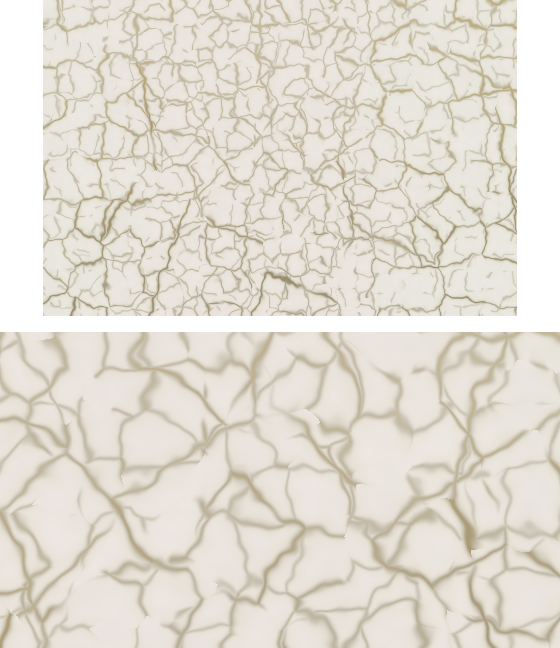
Top, the full canvas; bottom, a detail of the centre.
Reproduce this texture procedurally as a Shadertoy shader.

```glsl
// Crackled off-white paint with golden cracks, on a panel between white margins.

vec2 hash2(vec2 p) {
    return fract(sin(vec2(dot(p, vec2(127.1, 311.7)),
                          dot(p, vec2(269.5, 183.3)))) * 43758.5);
}

float gradientDot(vec2 corner, vec2 offset) {
    float angle = 6.2832 * hash2(corner).x;
    return dot(vec2(cos(angle), sin(angle)), offset);
}

float gradientNoise(vec2 p) {
    vec2 i = floor(p), f = p - i;
    vec2 u = f * f * f * (f * (f * 6.0 - 15.0) + 10.0);
    vec2 e = vec2(1.0, 0.0);
    return mix(mix(gradientDot(i, f), gradientDot(i + e.xy, f - e.xy), u.x),
               mix(gradientDot(i + e.yx, f - e.yx), gradientDot(i + 1.0, f - 1.0), u.x), u.y);
}

vec2 noisePair(vec2 p) {
    return vec2(gradientNoise(p), gradientNoise(p + 37.4));
}

// Cracks along Voronoi borders: x is the dark core, y the wide stain around it.
// "keep" is the share of borders that have opened.
vec2 cracks(vec2 p, float scale, float width, float keep) {
    vec2 q = p * scale, cell = floor(q), f = q - cell;

    // Nearest site
    vec2 home = vec2(0.0), toHome = vec2(8.0);
    for (int j = -1; j <= 1; j++)
    for (int i = -1; i <= 1; i++) {
        vec2 g = vec2(i, j);
        vec2 r = g + 0.1 + 0.8 * hash2(cell + g) - f;
        if (dot(r, r) < dot(toHome, toHome)) {
            toHome = r;
            home = g;
        }
    }

    // Borders with the neighbours, each with its own opening and width
    float breakup = 0.6 * gradientNoise(p * scale * 1.3 + scale);
    vec2 result = vec2(0.0);
    for (int j = -2; j <= 2; j++)
    for (int i = -2; i <= 2; i++) {
        if (i == 0 && j == 0) continue;
        vec2 g = home + vec2(i, j);
        vec2 r = g + 0.1 + 0.8 * hash2(cell + g) - f;
        float d = dot(0.5 * (toHome + r), normalize(r - toHome)) / scale;
        vec2 edge = hash2(2.0 * cell + home + g + scale);
        float open = smoothstep(0.92 - keep, 1.08 - keep, edge.x + breakup);
        float w = width * (0.7 + 0.6 * edge.y) * (0.5 + 0.5 * open);
        vec2 k = d / vec2(w, 2.0 * w + 0.004);
        result = max(result, open * (0.65 + 0.35 * edge.y) * exp(-k * k));
    }
    return result;
}

void mainImage(out vec4 fragColor, in vec2 fragCoord) {
    vec2 p = (fragCoord - 0.5 * iResolution.xy) / iResolution.y;

    // Ragged crack paths
    vec2 q = p + 0.020 * noisePair(p * 15.0) + 0.009 * noisePair(p * 46.0);

    // Small flakes crowd the middle, large ones the sides
    float region = abs(p.x + 0.08) + 0.2 * gradientNoise(p * 2.5);
    float middle = 1.0 - smoothstep(0.15, 0.65, region);

    vec2 major = cracks(q * vec2(1.0, 0.7) + 3.1, 4.2, 0.0044, 0.30);
    vec2 medium = cracks(q + 7.3, 9.2, mix(0.0043, 0.0034, middle), 0.82);
    vec2 fine = cracks(q + 1.7, 18.0, 0.0033, mix(0.38, 0.72, middle));
    medium *= mix(0.95, 0.8, middle);
    fine *= mix(0.55, 0.7, middle);
    vec2 crack = max(max(major, medium), fine);

    // Paint: pinkish in the middle, faintly green at the sides, lightly mottled
    vec3 paint = mix(vec3(0.914, 0.906, 0.878), vec3(0.922, 0.897, 0.878), middle);
    paint += 0.010 * gradientNoise(p * 9.0) + 0.008 * gradientNoise(p * 48.0);

    // Thin cracks are greyish, wide ones golden and darker towards the bottom
    vec3 gold = mix(vec3(0.54, 0.49, 0.36), vec3(0.72, 0.64, 0.44),
                    smoothstep(-0.5, 0.4, p.y + 0.2 * gradientNoise(p * 4.0)));
    vec3 crackColor = mix(vec3(0.65, 0.62, 0.55), gold, smoothstep(0.4, 0.85, crack.x));

    vec3 color = mix(paint, paint * vec3(0.975, 0.968, 0.918), crack.y);
    color = mix(color, crackColor, 0.92 * crack.x);

    // White margins
    float margin = smoothstep(-0.002, 0.002, abs(p.x) - 0.75);
    fragColor = vec4(mix(color, vec3(1.0), margin), 1.0);
}
```
